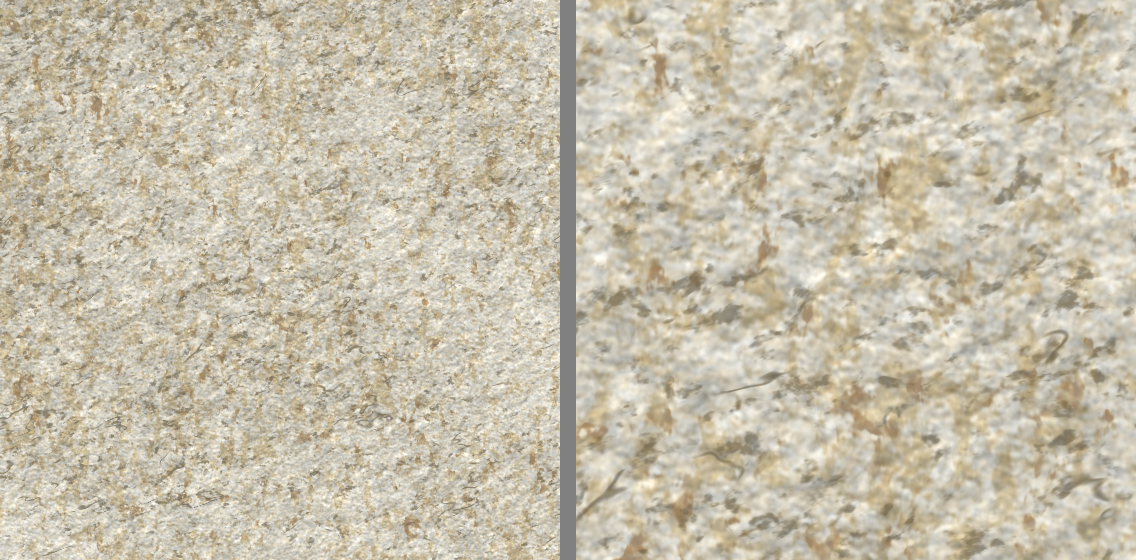
Left: the whole. Right: its middle third, enlarged.
Reproduce this texture procedurally as a three.js fragment shader.

```glsl
// Weathered pale limestone: sandy grain, fine ochre stains, pits and short cracks.
#define STONE vec3(0.815, 0.797, 0.742)
#define OCHRE_TINT vec3(0.93, 0.875, 0.75)
#define RUST vec3(0.58, 0.45, 0.32)
#define CRACK_COLOR vec3(0.41, 0.37, 0.28)
#define BROAD_SHADE 0.065
#define MOTTLE 0.10
#define RELIEF 0.20
#define GRAIN 0.075
#define COLOR_GRAIN 0.030
#define STAIN_AMOUNT 0.85
#define PIT_AMOUNT 0.60
#define CRACK_AMOUNT 0.65

varying vec2 vUv;

float hash(vec2 p) {
  vec3 q = fract(p.xyx * 0.1031);
  q += dot(q, q.yzx + 33.33);
  return fract((q.x + q.y) * q.z);
}

// Smooth value noise from -1 to 1
float noise(vec2 p) {
  vec2 cell = floor(p);
  vec2 f = fract(p);
  f = f * f * (3.0 - 2.0 * f);
  float low = mix(hash(cell), hash(cell + vec2(1.0, 0.0)), f.x);
  float high = mix(hash(cell + vec2(0.0, 1.0)), hash(cell + vec2(1.0)), f.x);
  return mix(low, high, f.y) * 2.0 - 1.0;
}

// Four turned octaves, roughly -0.6 to 0.6
float fbm(vec2 p) {
  float sum = 0.0;
  float weight = 0.46;
  for (int i = 0; i < 4; i++) {
    sum += weight * noise(p);
    p = mat2(1.6, 1.2, -1.2, 1.6) * p + 17.3;
    weight *= 0.6;
  }
  return sum;
}

vec2 turn(vec2 p, float angle) {
  float c = cos(angle);
  float s = sin(angle);
  return vec2(c * p.x + s * p.y, c * p.y - s * p.x);
}

// Rough surface height, stretched along the rising bedding direction
float height(vec2 p) {
  return fbm(turn(p, 0.45) * vec2(36.0, 54.0) + 90.0);
}

// Short broken lines where a noise field crosses zero
float cracks(vec2 p) {
  vec2 q = turn(p, 0.4) * vec2(10.0, 24.0) + 41.0;
  float line = 1.0 - smoothstep(0.0, 0.065, abs(fbm(q)));
  float patches = smoothstep(0.16, 0.42, fbm(p * 19.0 + 63.0));
  return line * patches;
}

void main() {
  vec2 p = vUv + 0.004 * vec2(noise(vUv * 33.0), noise(vUv * 33.0 + 50.0));
  vec2 along = turn(p, 0.35);

  // Light and shade: clouds, mottling, relief lit from above, sandy grain
  float broad = fbm(vUv * 3.0 + 8.0);
  float surface = height(p);
  float slope = surface - height(p + vec2(-0.0015, 0.003));
  float sand = noise(turn(vUv, -0.25) * vec2(180.0, 290.0));
  sand += 0.6 * noise(turn(vUv, 0.6) * 390.0 + 13.0);
  float shade = BROAD_SHADE * broad + MOTTLE * surface + RELIEF * slope + GRAIN * sand;
  vec3 color = STONE + shade;

  // Pale chips
  float chips = smoothstep(0.24, 0.55, fbm(along * vec2(60.0, 75.0) + 27.0));
  color += 0.07 * chips;

  // Ochre staining, drawn out downwards and broken up by the grain
  float stainField = fbm(p * vec2(78.0, 46.0) + 120.0) + 0.08 * fbm(vUv * 9.0) - 0.18 * broad;
  stainField -= 0.12 * sand;
  float stain = smoothstep(-0.05, 0.42, stainField);
  color *= mix(vec3(1.0), OCHRE_TINT, STAIN_AMOUNT * stain);

  // Rare rust spots inside stained areas
  float rust = smoothstep(0.18, 0.50, fbm(p * vec2(58.0, 44.0) + 210.0));
  color = mix(color, RUST, 0.6 * rust * smoothstep(0.05, 0.35, stainField));

  // Small dark pits and cracks with grainy edges
  float pitField = fbm(along * vec2(66.0, 108.0) + 160.0) - 0.2 * broad - 0.08 * sand;
  float pits = smoothstep(0.22, 0.66, pitField);
  color = mix(color, CRACK_COLOR, PIT_AMOUNT * pits);
  color = mix(color, CRACK_COLOR, CRACK_AMOUNT * cracks(p));

  // Warm and cool specks
  float tint = noise(turn(vUv, 0.2) * vec2(190.0, 250.0) + 300.0);
  color += COLOR_GRAIN * tint * vec3(0.7, 0.0, -1.2);

  gl_FragColor = vec4(clamp(color, 0.0, 1.0), 1.0);
}
```
